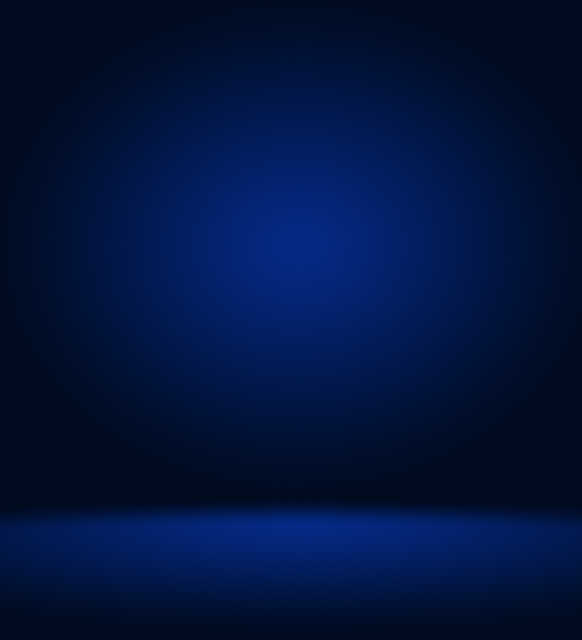
A WebGL 2 fragment shader for this background:

```glsl
#version 300 es
precision highp float;
// Dark blue studio backdrop: a soft oval wall glow above a lit, gently curved floor.

uniform vec2 u_resolution;
out vec4 fragColor;

const vec3 NIGHT = vec3(0.0, 0.042, 0.125);
const vec3 BLUE = vec3(0.018, 0.165, 0.525);

// Nearly linear fade from 1 at the centre to 0 at the rim, eased at both ends.
float falloff(float d) {
    float t = clamp(1.0 - d, 0.0, 1.0);
    return mix(t, smoothstep(0.0, 1.0, t), 0.35);
}

// Elliptical glow with separate horizontal and vertical radii.
float ovalGlow(vec2 p, vec2 center, vec2 radius) {
    return falloff(length((p - center) / radius));
}

// Floor light: a soft bowed horizon, brightest just below it.
float floorGlow(vec2 p, vec2 center, vec2 radius, float horizon, float bow, float blur) {
    float x = p.x - center.x;
    float edge = horizon - bow * x * x;
    float rise = 1.0 - smoothstep(edge - blur, edge, p.y);
    vec2 lit = vec2(p.x, min(p.y, center.y));
    return rise * ovalGlow(lit, center, radius);
}

// Fine grain that hides banding in the dark gradients.
float hash(vec2 p) {
    return fract(sin(dot(p, vec2(12.9898, 78.233))) * 43758.5453);
}

void main() {
    vec2 uv = gl_FragCoord.xy / u_resolution;

    // Wall and floor lights
    float wall = ovalGlow(uv, vec2(0.513, 0.616), vec2(0.53, 0.395));
    float ground = floorGlow(uv, vec2(0.52, 0.18), vec2(0.92, 0.17), 0.223, 0.045, 0.045);

    // Colour with less than one display level of dither
    vec3 color = mix(NIGHT, BLUE, max(wall, ground));
    color += (hash(uv) - 0.5) / 255.0;
    fragColor = vec4(color, 1.0);
}
```
